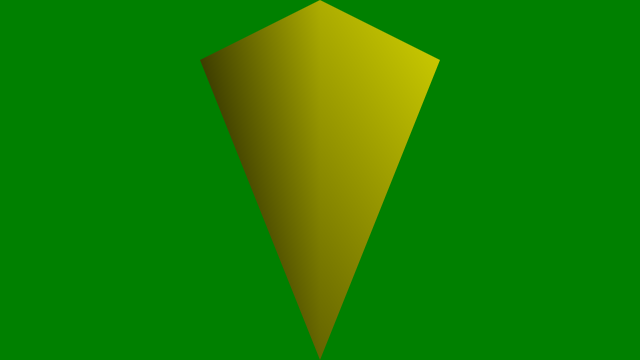
Write a WebGL 2 fragment shader that draws this background.

```glsl
#version 300 es
precision highp float;

uniform vec2 u_resolution;
out vec4 fragColor;

// Signed distance to a kite from (0, 0) to (0, 1) with shoulders at (+-1/3, 5/6)
float kiteDistance(vec2 p) {
    p.x = abs(p.x);
    float upperEdge = dot(p - vec2(0.0, 1.0), normalize(vec2(1.0, 2.0)));
    float lowerEdge = dot(p, normalize(vec2(5.0, -2.0)));
    return max(upperEdge, lowerEdge);
}

// Linear blend of corner brightness over the two halves of the kite
float kiteShade(vec2 p) {
    float sideWeight = 3.0 * abs(p.x);
    float topWeight = p.y - sideWeight * 5.0 / 6.0;
    float bottomWeight = 1.0 - sideWeight - topWeight;
    float sideShade = p.x < 0.0 ? 0.24 : 0.78;
    return sideWeight * sideShade + topWeight * 0.68 + bottomWeight * 0.39;
}

void main() {
    // Height is one unit, x is centred
    vec2 p = (gl_FragCoord.xy - vec2(0.5 * u_resolution.x, 0.0)) / u_resolution.y;
    float pixel = 1.0 / u_resolution.y;

    vec3 green = vec3(0.0, 0.5, 0.0);
    vec3 yellow = vec3(1.0, 1.0, 0.0) * clamp(kiteShade(p), 0.0, 1.0);

    float coverage = clamp(0.5 - kiteDistance(p) / pixel, 0.0, 1.0);
    fragColor = vec4(mix(green, yellow, coverage), 1.0);
}
```
